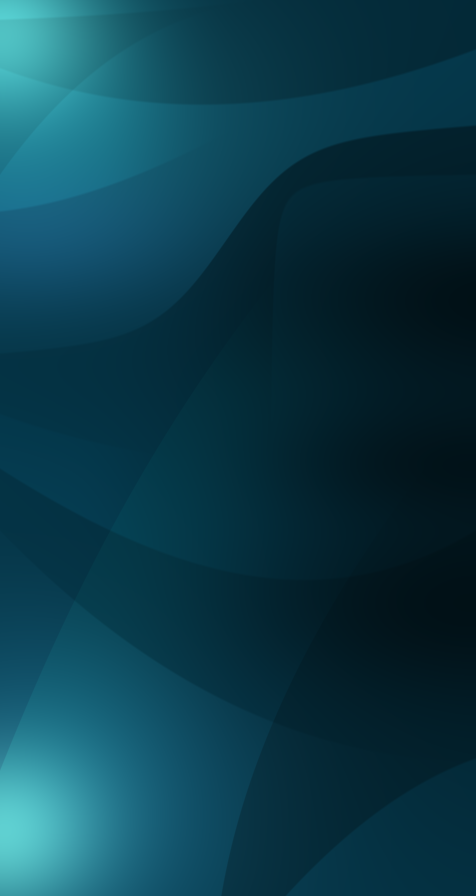
This background is drawn by a WebGL 2 fragment shader. Its source:

```glsl
#version 300 es
precision highp float;

uniform vec2 u_resolution;
out vec4 fragColor;

#define EDGE 0.0018
#define BASE vec3(0.015, 0.200, 0.270)
#define TEAL_HAZE vec3(0.085, 0.215, 0.225)
#define TEAL_CORE vec3(0.260, 0.400, 0.350)
#define BLUE_HAZE vec3(0.080, 0.195, 0.240)
#define CYAN_CORE vec3(0.250, 0.330, 0.260)
#define BLUE_TINT vec3(0.030, 0.045, 0.095)

// Soft elliptical light, one at its centre
float glow(vec2 p, vec2 centre, vec2 radius) {
  vec2 q = (p - centre) / radius;
  return exp(-dot(q, q));
}

// Cubic through four values spaced evenly over 0..1
float curve(float t, vec4 v) {
  float s = 3.0 * t;
  float d1 = v.y - v.x;
  float d2 = v.z - 2.0 * v.y + v.x;
  float d3 = v.w - 3.0 * v.z + 3.0 * v.y - v.x;
  return v.x + s * (d1 + (s - 1.0) * (d2 / 2.0 + (s - 2.0) * d3 / 6.0));
}

// Smooth coverage of the side where d is positive
float cover(float d) {
  return smoothstep(-EDGE, EDGE, d);
}

// Falls from one to zero between a and b
float fade(float a, float b, float x) {
  return 1.0 - smoothstep(a, b, x);
}

void main() {
  vec2 p = gl_FragCoord.xy / u_resolution;

  // Sheets bounded by long curves
  float topSliver = cover(p.y - curve(p.x, vec4(0.978, 0.988, 1.010, 1.050)));
  float topBand = cover(p.y - curve(p.x, vec4(0.924, 0.885, 0.895, 0.945)));
  float cornerArc = cover(curve(p.x, vec4(0.805, 0.966, 1.010, 1.030)) - p.y);
  float upperSweep = cover(p.y - curve(p.x, vec4(0.764, 0.815, 0.910, 1.020)));
  float rise = 1.0 / (1.0 + exp((0.475 - p.x) / 0.075));
  float aboveWave = cover(p.y - (0.605 + 0.04 * p.x + 0.215 * rise));
  float diagonal = cover(p.x - curve(p.y, vec4(-0.10, 0.16, 0.545, 1.15)));
  float leftFold = cover(curve(p.x, vec4(0.538, 0.492, 0.470, 0.450)) - p.y);
  float aboveBowl = cover(p.y - curve(p.x, vec4(0.477, 0.385, 0.353, 0.408)));
  float lowerSheet = cover(curve(p.x, vec4(0.408, 0.260, 0.177, 0.150)) - p.y);
  float shadowSide = cover(p.x - curve(p.y, vec4(0.465, 0.708, 1.20, 1.90)));
  float u = p.x - 0.6;
  float cornerHill = cover(0.58 * u - 0.49 * u * u - p.y);

  // Rounded inner corner below the wave
  vec2 q = vec2(p.x - 0.565, 0.808 - p.y);
  float innerFold = cover(0.5 * (q.x + q.y - sqrt((q.x - q.y) * (q.x - q.y) + 0.0052)));

  // Dark pools on the right
  vec3 color = BASE;
  color *= 1.0 - 0.50 * glow(p, vec2(1.05, 0.45), vec2(0.60, 0.33));
  color *= 1.0 - 0.45 * glow(p, vec2(1.05, 0.67), vec2(0.40, 0.08));
  color *= 1.0 - 0.35 * glow(p, vec2(0.95, 0.48), vec2(0.35, 0.06));
  color *= 1.0 - 0.38 * glow(p, vec2(0.95, 0.32), vec2(0.40, 0.09));

  // Upper left light
  vec3 upper = TEAL_HAZE * glow(p, vec2(0.05, 0.87), vec2(0.50, 0.17));
  upper += TEAL_CORE * glow(p, vec2(0.0, 0.97), vec2(0.20, 0.09));
  upper += BLUE_TINT * glow(p, vec2(0.08, 0.73), vec2(0.35, 0.08));
  color += upper * mix(0.4, 1.0, aboveWave);

  // Lower left light
  vec3 lower = BLUE_HAZE * glow(p, vec2(0.10, 0.10), vec2(0.42, 0.20));
  lower += CYAN_CORE * glow(p, vec2(0.0, 0.07), vec2(0.20, 0.09));
  color += lower * mix(0.4, 1.0, lowerSheet);

  // Shade the upper sheets
  color *= 1.0 + 0.10 * topSliver * fade(0.2, 0.6, p.x);
  color *= 1.0 - topBand * mix(0.06, 0.18, smoothstep(0.0, 0.5, p.x));
  color *= 1.0 + 0.09 * cornerArc * upperSweep * fade(0.2, 0.5, p.x);
  color *= 1.0 + vec3(0.0, 0.07, 0.04) * upperSweep * fade(0.2, 0.5, p.x);
  color *= 1.0 + 0.12 * aboveWave * (1.0 - topBand) * smoothstep(0.4, 1.0, p.x);

  // Shade the wave and the folds beneath it
  float waveShade = mix(0.06, 0.28, smoothstep(0.2, 0.65, p.x)) * smoothstep(0.45, 0.72, p.y);
  color *= 1.0 - waveShade * (1.0 - aboveWave);
  color *= 1.0 + 0.17 * innerFold * smoothstep(0.48, 0.75, p.y);
  float diagonalLight = fade(0.05, 0.5, p.x - curve(p.y, vec4(-0.10, 0.16, 0.545, 1.15)));
  color *= 1.0 + vec3(0.10, 0.15, 0.09) * diagonal * diagonalLight * fade(0.55, 0.72, p.y);
  color *= 1.0 + 0.06 * leftFold * aboveBowl * fade(0.15, 0.38, p.x);
  color *= 1.0 + 0.15 * aboveBowl * fade(0.40, 0.62, p.y);

  // Shade the lower right sheets
  color *= 1.0 - 0.22 * shadowSide * fade(0.05, 0.55, p.y);
  color *= 1.0 + 0.30 * cornerHill;

  fragColor = vec4(clamp(color, 0.0, 1.0), 1.0);
}
```
